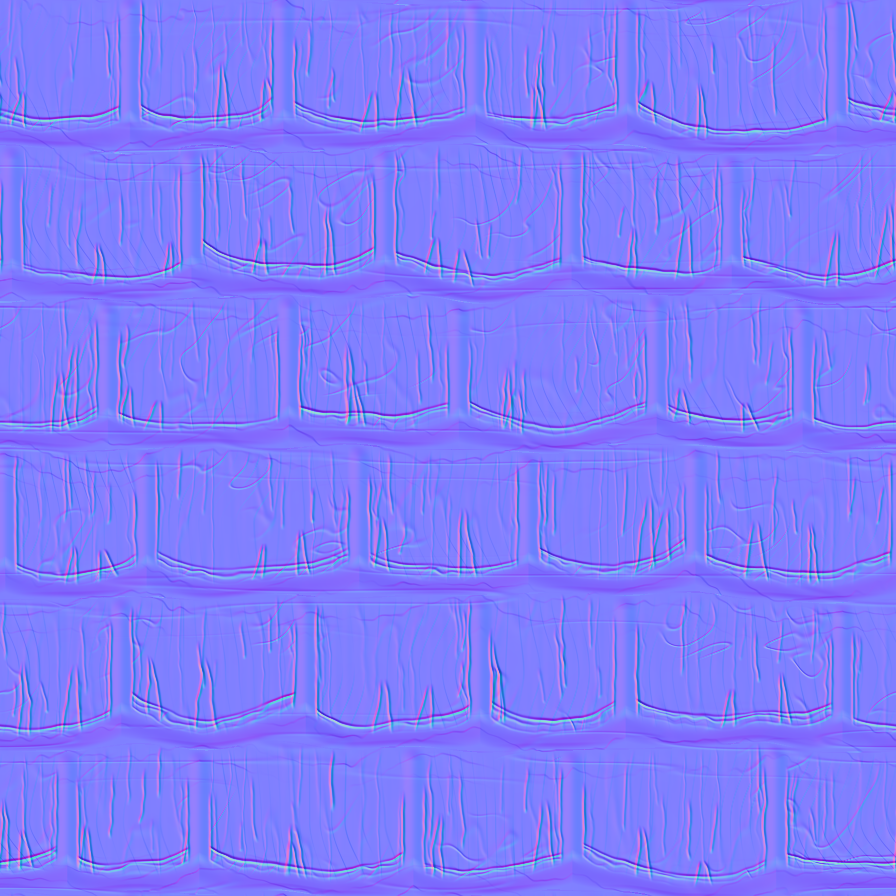
This texture map is drawn by a three.js fragment shader. Its source:

```glsl
// Tangent-space normal map of six courses of worn, sagging wooden shingles
#define ROWS 6.0
#define COLS 5.0
#define JITTER 0.33
#define GAP 0.025
#define LINE 0.0015
#define DEPTH 0.0023
#define SAG 0.15
#define COURSE_STEP 0.0034
#define GRAIN 0.0004
#define SCRATCH 0.0007
#define CRACKS 8
#define EPS 0.0008

varying vec2 vUv;

float hash(vec2 p) {
  vec3 q = fract(p.xyx * vec3(0.1031, 0.1030, 0.0973));
  q += dot(q, q.yzx + 33.33);
  return fract((q.x + q.y) * q.z);
}

// Value noise that tiles over the canvas, with "cells" lattice cells
float noise(vec2 p, vec2 cells) {
  vec2 i = floor(p), f = fract(p);
  f = f * f * (3.0 - 2.0 * f);
  vec2 a = mod(i, cells), b = mod(i + 1.0, cells);
  return mix(mix(hash(a), hash(vec2(b.x, a.y)), f.x),
             mix(hash(vec2(a.x, b.y)), hash(b), f.x), f.y);
}
float tiled(vec2 p, vec2 cells) { return noise(p * cells, cells); }

float groove(float d) { return -exp(-d * d / (LINE * LINE)); }

// Thin groove along the middle contour of a noise field
float contour(float n, float width) {
  float d = (n - 0.5) / width;
  return -exp(-d * d);
}

// Sharp rise, then a long gentle fall, once per unit
float ledge(float w) {
  w = fract(w);
  return smoothstep(0.0, 0.1, w) - w;
}

// Position of a joint, in shingle widths along its row
float joint(float i, float row) {
  return i + JITTER * hash(vec2(mod(i, COLS) + 3.0, row + 17.0));
}

float height(vec2 p) {
  // Row and shingle lookup
  float y = p.y * ROWS + 0.08 * (tiled(p, vec2(13.0, 6.0)) - 0.5);
  float course = floor(y), v = y - course, row = mod(course, ROWS);
  float s = p.x * COLS - 0.39 + 0.33 * cos(1.6 * row);
  float i = floor(s);
  if (s < joint(i, row)) i -= 1.0;
  float left = joint(i, row), right = joint(i + 1.0, row);
  float halfWidth = 0.5 * (right - left) / COLS;
  float u = (s - left) / (right - left) * 2.0 - 1.0;
  float side = (1.0 - abs(u)) * halfWidth, bow = u * u * (0.6 + 0.4 * u * u);
  vec2 seed = vec2(mod(i, COLS) * 7.0 + 5.0, row * 11.0 + 2.0);

  // Curved lower edge and the masks around it
  float edge = 0.18 + SAG * bow * (0.6 + 0.8 * hash(seed))
    + 0.06 * (hash(seed + 1.0) - 0.5) + 0.08 * u * (hash(seed + 2.0) - 0.5);
  float fine = tiled(p, vec2(89.0, 97.0)) - 0.5;
  float wobble = 0.004 * (tiled(p, vec2(27.0, 37.0)) - 0.5) + 0.0016 * fine;
  float wear = tiled(p, vec2(31.0, 23.0)), patches = tiled(p, vec2(13.0, 17.0));
  float d = (v - edge) / ROWS + wobble, inset = side - GAP * 0.5;
  float inside = smoothstep(-0.002, 0.003, inset);
  float bandTop = 0.12 + 0.12 * bow;
  float below = smoothstep(bandTop - 0.04, bandTop + 0.05, v) * (1.0 - smoothstep(0.9, 1.0, v));
  float wood = inside * below;

  // Soft bowed band under each course, and soft joints
  float h = COURSE_STEP * (course + smoothstep(0.07 * bow - 0.02, bandTop, v)
    * smoothstep(0.0, 0.05, v));
  h -= 0.0016 * below * (1.0 - smoothstep(0.0, GAP * 0.55, side));

  // Side and bottom outlines
  float top = 0.6 + 0.3 * hash(seed + vec2(step(0.0, u), 4.0));
  float sideSpan = smoothstep(edge - 0.12, edge, v) * (1.0 - smoothstep(top, top + 0.12, v));
  h += DEPTH * below * sideSpan * (0.4 + 0.9 * wear) * groove(inset + 0.7 * wobble);
  h += DEPTH * below * sideSpan * 0.5 * patches * groove(inset - 0.006 + 2.0 * wobble);
  h += DEPTH * wood * (0.3 + 1.1 * wear) * groove(d);
  h += DEPTH * wood * 0.8 * (1.0 - wear) * groove(d + 0.005 + 1.5 * wobble);
  h += DEPTH * wood * 0.6 * patches * groove(d + 0.013 + wobble);

  // Wedge splits rising from the edge, then single hairline cracks
  for (int k = 0; k < CRACKS; k++) {
    vec2 c = seed + vec2(float(k) * 13.0, 31.0);
    float wedge = k < 2 ? 1.0 : 0.0;
    float foot = edge + mix(0.04 + 0.4 * hash(c + 1.0), -0.09, wedge);
    float t = (v - foot) / (0.2 + 0.4 * hash(c + 2.0));
    float x = (u - mix(-0.85, 0.85, hash(c))) * halfWidth
      + 0.014 * (hash(c + 3.0) - 0.5) * t + wobble;
    float spread = wedge * (0.005 + 0.007 * hash(c + 4.0)) * (1.0 - 0.8 * t);
    float span = smoothstep(0.0, 0.12, t) * (1.0 - smoothstep(0.75, 1.0, t));
    h += DEPTH * wood * span * mix(0.2 + 0.5 * hash(c + 5.0), 0.95, wedge) * groove(abs(x) - spread);
  }

  // Vertical grain, slanted scratches and fibres along the bands
  float streak = contour(tiled(p + vec2(wobble, 0.0), vec2(53.0, 8.0)), 0.05);
  vec2 slant = vec2((p.x + p.y) * 9.0, (p.y - p.x) * 35.0) + 3.0 * patches;
  float scratch = contour(noise(slant, vec2(9.0, 35.0)), 0.05);
  float lip = smoothstep(-0.016, -0.012, d) * (1.0 - smoothstep(-0.003, 0.0, d));
  float nearBand = 1.0 - smoothstep(0.1, 0.3, min(v, 1.0 - v));
  float bend = tiled(p, vec2(8.0, 12.0));
  h += GRAIN * wood * (0.6 * tiled(p, vec2(160.0, 14.0)) - ledge(-p.x * 70.0 - 4.0 * bend) * wear);
  h += SCRATCH * wood * (0.6 * streak + scratch * (smoothstep(0.5, 0.75, patches) + lip));
  h += SCRATCH * nearBand * wear * ledge(p.y * 36.0 + 2.5 * bend + 0.3 * fine - 0.5 * bow);
  h += 0.5 * SCRATCH * nearBand * contour(tiled(p, vec2(6.0, 57.0)), 0.05);
  return h;
}

void main() {
  vec2 e = vec2(EPS, 0.0);
  vec2 slope = vec2(height(vUv + e.xy) - height(vUv - e.xy),
                    height(vUv + e.yx) - height(vUv - e.yx)) / (2.0 * EPS);
  gl_FragColor = vec4(normalize(vec3(-slope, 1.0)) * 0.5 + 0.5, 1.0);
}
```
